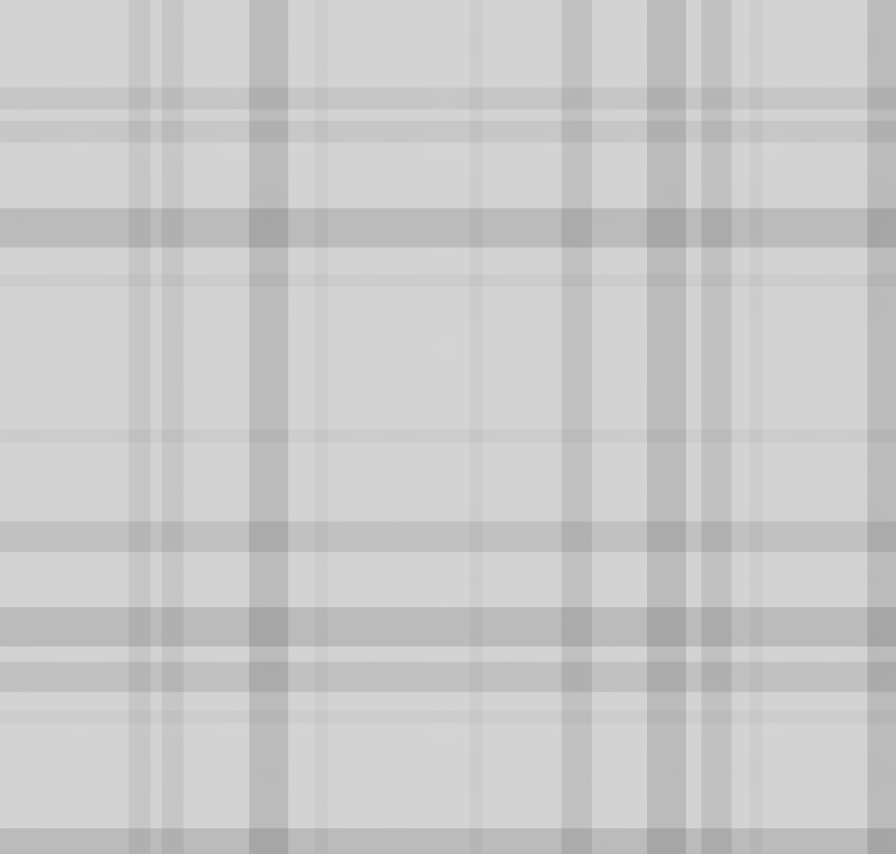
A Shadertoy shader for this pattern:

```glsl
// Pale grey tartan: one asymmetric sett of translucent bands woven across and down.

const vec2  THREADS      = vec2(768.0, 730.0); // threads spanning the canvas
const float SETT         = 800.0;              // threads per full repeat
const float WEFT_SHIFT   = 35.5;               // weft starts this far into the sett
const vec3  CLOTH        = vec3(0.827);
const float FAINT        = 0.030;              // band opacities
const float LIGHT        = 0.060;
const float MEDIUM       = 0.085;
const float DARK         = 0.114;
const float UNEVENNESS   = 0.006;              // slow drift of dye along each axis
const float DRIFT_LENGTH = 45.0;

// Each band: centre, width (in threads), opacity
const int BAND_COUNT = 10;
const vec3 BANDS[BAND_COUNT] = vec3[](
    vec3(119.7, 18.7, LIGHT),
    vec3(148.0, 18.7, LIGHT),
    vec3(230.3, 33.5, DARK),
    vec3(275.3, 11.0, FAINT),
    vec3(408.2, 11.0, FAINT),
    vec3(494.3, 26.0, MEDIUM),
    vec3(571.3, 33.5, DARK),
    vec3(614.2, 26.0, MEDIUM),
    vec3(648.3, 11.0, FAINT),
    vec3(760.3, 33.5, DARK)
);

float hashSlope(float cell) {
    return fract(sin(cell * 127.1) * 437.585) * 2.0 - 1.0;
}

// One-dimensional gradient noise
float gradientNoise(float x) {
    float cell = floor(x);
    float f = x - cell;
    float blend = f * f * f * (f * (f * 6.0 - 15.0) + 10.0);
    return mix(hashSlope(cell) * f, hashSlope(cell + 1.0) * (f - 1.0), blend);
}

// Light left after passing through the bands at one thread position
float stripeTone(float thread, float pixel) {
    float tone = 1.0;
    for (int i = 0; i < BAND_COUNT; i++) {
        vec3 band = BANDS[i];
        float offset = abs(mod(thread - band.x + 0.5 * SETT, SETT) - 0.5 * SETT);
        float coverage = clamp((0.5 * band.y - offset) / pixel + 0.5, 0.0, 1.0);
        tone *= 1.0 - band.z * coverage;
    }
    return tone;
}

void mainImage(out vec4 fragColor, in vec2 fragCoord) {
    vec2 uv = fragCoord / iResolution.xy;
    vec2 pixel = THREADS / iResolution.xy;
    vec2 thread = vec2(uv.x, 1.0 - uv.y) * THREADS + vec2(0.0, WEFT_SHIFT);

    // Warp and weft multiply where they cross
    float weave = stripeTone(thread.x, pixel.x) * stripeTone(thread.y, pixel.y);

    // Barely visible dye variation
    float drift = gradientNoise(thread.x / DRIFT_LENGTH)
                + gradientNoise(thread.y / DRIFT_LENGTH + 31.0);

    fragColor = vec4(CLOTH * weave * (1.0 + UNEVENNESS * drift), 1.0);
}
```
